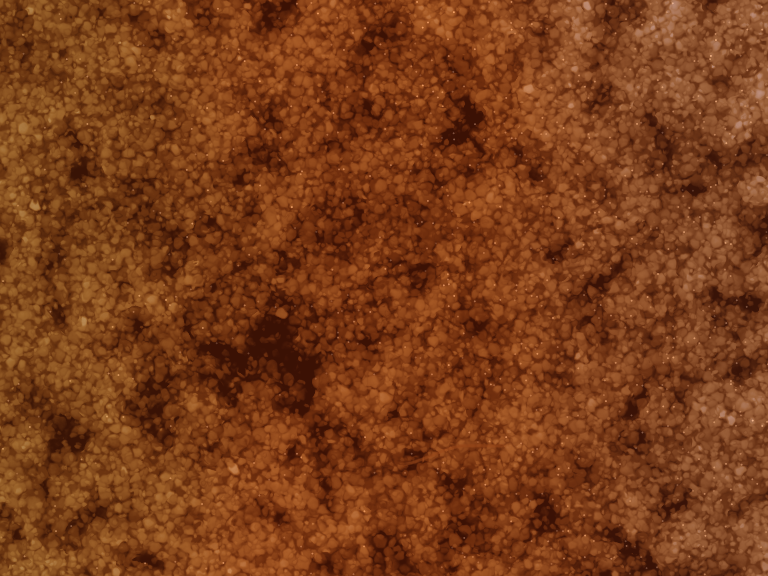
A WebGL 2 fragment shader for this texture:

```glsl
#version 300 es
precision highp float;
uniform vec2 u_resolution;
out vec4 fragColor;

const int LAYERS = 6;
const float EDGE_SOFTNESS = 0.003;

// Integer hash: cell and seed to three values in 0..1
vec3 hash3(vec2 cell, float seed) {
    uvec3 v = uvec3(ivec3(cell, seed));
    v = v * 1664525u + 1013904223u;
    v.x += v.y * v.z; v.y += v.z * v.x; v.z += v.x * v.y;
    v ^= v >> 16u;
    v.x += v.y * v.z; v.y += v.z * v.x; v.z += v.x * v.y;
    return vec3(v >> 8u) / 16777216.0;
}

float valueNoise(vec2 p, float seed) {
    vec2 i = floor(p), f = fract(p);
    f = f * f * (3.0 - 2.0 * f);
    float low = mix(hash3(i, seed).x, hash3(i + vec2(1, 0), seed).x, f.x);
    float high = mix(hash3(i + vec2(0, 1), seed).x, hash3(i + vec2(1, 1), seed).x, f.x);
    return mix(low, high, f.y);
}

float fbm(vec2 p, float seed) {
    float sum = 0.0, weight = 0.53;
    for (int i = 0; i < 4; i++) {
        p = mat2(0.8, 0.6, -0.6, 0.8) * p + 3.7;
        sum += weight * valueNoise(p, seed + float(i));
        p *= 2.0;
        weight *= 0.5;
    }
    return sum;
}

vec2 warp(vec2 p, float scale, float amount, float seed) {
    return p + amount * (vec2(valueNoise(p * scale, seed), valueNoise(p * scale, seed + 7.0)) - 0.5);
}

// Normalised distance to a lumpy, slightly stretched grain
float grainDistance(vec2 offset, float radius, vec3 rnd) {
    float turn = rnd.x * 6.2832;
    vec2 axis = vec2(cos(turn), sin(turn));
    vec2 q = vec2(dot(offset, axis), dot(offset, vec2(-axis.y, axis.x)));
    q.y *= 1.0 + 0.3 * rnd.y;
    float angle = atan(q.y, q.x);
    float lumps = 1.0 + 0.06 * cos(3.0 * angle + rnd.z * 6.0) + 0.05 * cos(5.0 * angle + rnd.y * 9.0);
    return length(q) / (radius * lumps);
}

// Paints one layer of overlapping grains over the tone below
float grainLayer(float tone, vec2 p, float scale, float depth, float seed, float clump) {
    vec2 g = p * scale, base = floor(g);
    float keep = smoothstep(-0.25 + 0.6 * depth, 0.3 + 0.58 * depth, clump);
    for (int y = -1; y <= 1; y++)
    for (int x = -1; x <= 1; x++) {
        vec2 cell = base + vec2(x, y);
        vec3 place = hash3(cell, seed), look = hash3(cell, seed + 50.0);
        float radius = mix(0.24, 0.6, look.x * look.x);
        vec2 offset = g - cell - place.xy;
        float d = grainDistance(offset, radius, look.yzx);
        float soft = min(EDGE_SOFTNESS * scale / radius, 0.6);
        float cover = 1.0 - smoothstep(1.0 - soft, 1.0 + soft, d);
        float shadow = 0.08 * (1.0 - smoothstep(0.8, 1.6, d));
        float present = smoothstep(-0.06, 0.06, keep - place.z);
        float light = 0.07 * dot(offset, vec2(-0.5, 0.85)) / radius;
        float body = mix(0.27, 0.6, depth) + 0.24 * (look.y - 0.5) + light
                   + 0.06 - 0.12 * pow(min(d, 1.0), 3.0) + 0.28 * step(0.988, look.z);
        tone = mix(tone - shadow * present, body, 0.92 * cover * present);
    }
    return tone;
}

// Tiny glints: brightness of the speck in its cell
float glints(vec2 p, float scale, float share) {
    vec2 g = p * scale, cell = floor(g);
    vec3 rnd = hash3(cell, 91.0);
    float d = length(g - cell - 0.25 - 0.5 * rnd.xy) / scale;
    return step(1.0 - share, rnd.z) * (1.0 - smoothstep(0.0006, 0.0026, d)) * (0.4 + 0.6 * rnd.x);
}

// Thin bent fibre lying on the grains
float fibre(vec2 p) {
    float spine = 0.193 + 0.033 * smoothstep(0.69, 0.81, p.x);
    float span = smoothstep(0.69, 0.71, p.x) * (1.0 - smoothstep(0.86, 0.89, p.x));
    return span * (1.0 - smoothstep(0.001, 0.0045, abs(p.y - spine)));
}

vec3 earthRamp(float t) {
    vec3 c = mix(vec3(0.22, 0.07, 0.02), vec3(0.42, 0.195, 0.065), smoothstep(-0.15, 0.25, t));
    c = mix(c, vec3(0.535, 0.295, 0.125), clamp(t * 4.0 - 1.0, 0.0, 1.0));
    c = mix(c, vec3(0.625, 0.38, 0.18), clamp(t * 4.0 - 2.0, 0.0, 1.0));
    return mix(c, vec3(0.74, 0.54, 0.37), clamp(t * 3.0 - 2.25, 0.0, 1.0));
}

// Warm centre, ochre left and dusty rose right
vec3 regionTint(vec2 p, float drift) {
    float side = p.x - 0.66 + 0.3 * (drift - 0.5);
    vec3 tint = mix(vec3(1.05, 0.93, 0.82), vec3(0.99, 1.06, 0.98), smoothstep(0.1, 0.62, -side));
    return mix(tint, vec3(1.0, 1.04, 1.34), smoothstep(0.12, 0.6, side));
}

void main() {
    vec2 p = gl_FragCoord.xy / u_resolution.y;
    float broad = fbm(p * 3.0, 11.0);
    float patches = fbm(p * 8.0, 17.0) - 0.5;
    float clump = 0.54 + 1.05 * (fbm(warp(p, 14.0, 0.04, 61.0) * 19.0, 23.0) - 0.5) + 0.35 * patches;

    // Heap of grains from the dark gaps upward
    vec2 rough = warp(p, 75.0, 0.005, 71.0);
    float tone = 0.04 + 0.2 * fbm(p * 60.0, 31.0);
    for (int i = 0; i < LAYERS; i++) {
        float k = float(i);
        float scale = 36.0 + 32.0 * fract(k * 0.618 + 0.5);
        tone = grainLayer(tone, rough + k * 0.137, scale, k / float(LAYERS - 1), 100.0 + k, clump);
    }

    // Crevices, uneven light and fine grit
    float rim = smoothstep(0.3, 0.85, length((p - vec2(0.67, 0.48)) * vec2(0.9, 1.0)));
    tone += 0.5 * (clump - 0.54) - 0.14 * (1.0 - smoothstep(0.2, 0.44, clump));
    tone += 0.32 * (broad - 0.5) + 0.11 * rim + 0.13 * (fbm(p * 130.0, 43.0) - 0.5);
    vec3 color = earthRamp(tone) * regionTint(p, broad);
    color = mix(color, vec3(0.6, 0.28, 0.1), 0.6 * fibre(p));
    float dust = mix(0.015, 0.06, smoothstep(0.5, 1.2, p.x + 0.4 * p.y));
    color += vec3(0.3, 0.28, 0.25) * glints(p, 110.0, dust);
    fragColor = vec4(clamp(color, 0.0, 1.0), 1.0);
}
```
